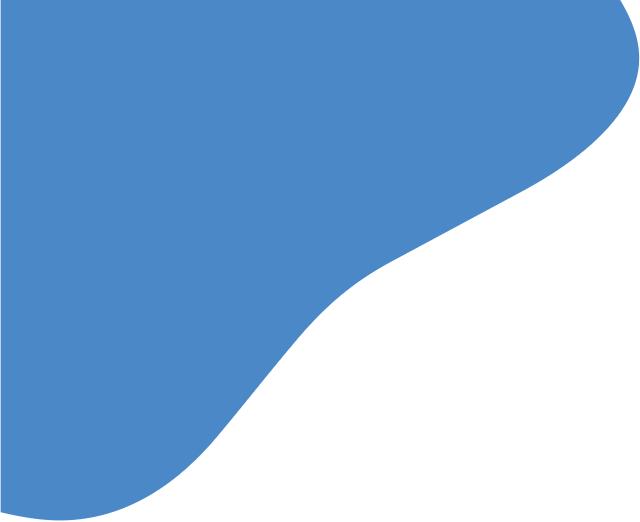
This background is drawn by a WebGL 1 fragment shader. Its source:

```glsl
precision highp float;
// A large blue wave shape flowing from the upper left over a white ground.

uniform vec2 u_resolution;

vec2 cubic(vec2 a, vec2 b, vec2 c, vec2 d, float t) {
  float s = 1.0 - t;
  return s * s * s * a + 3.0 * s * t * (s * b + t * c) + t * t * t * d;
}

// Tracks the nearest outline distance (x) and the inside parity sign (y).
void addCurve(vec2 p, vec2 a, vec2 b, vec2 c, vec2 d, inout vec2 field) {
  vec2 start = a;
  for (int i = 1; i <= 24; i++) {
    vec2 end = cubic(a, b, c, d, float(i) / 24.0);
    vec2 edge = end - start;
    vec2 rel = p - start;
    float along = clamp(dot(rel, edge) / dot(edge, edge), 0.0, 1.0);
    field.x = min(field.x, length(rel - edge * along));

    // A ray to the right flips the sign at each crossing.
    if ((start.y > p.y) != (end.y > p.y)) {
      float crossing = start.x + edge.x * rel.y / edge.y;
      if (crossing > p.x) field.y = -field.y;
    }
    start = end;
  }
}

void main() {
  // Canvas height is one unit.
  vec2 p = gl_FragCoord.xy / u_resolution.y;
  vec2 field = vec2(10.0, -1.0);

  vec2 top = vec2(1.187, 1.002);
  vec2 bulge = vec2(1.2245, 0.888);
  vec2 slopeStart = vec2(1.005, 0.636);
  vec2 slopeEnd = vec2(0.750, 0.499);
  vec2 bend = vec2(0.558, 0.3365);
  vec2 descent = vec2(0.407, 0.153);
  vec2 trough = vec2(0.115, 0.003);
  vec2 leftEnd = vec2(0.0, 0.019);

  // Outline from the top right down to the lower left.
  addCurve(p, top, vec2(1.212, 0.960), vec2(1.2245, 0.925), bulge, field);
  addCurve(p, bulge, vec2(1.2245, 0.796), vec2(1.137, 0.708), slopeStart, field);
  addCurve(p, slopeStart, mix(slopeStart, slopeEnd, 0.33),
           mix(slopeStart, slopeEnd, 0.67), slopeEnd, field);
  addCurve(p, slopeEnd, vec2(0.670, 0.456), vec2(0.616, 0.407), bend, field);
  addCurve(p, bend, vec2(0.507, 0.276), vec2(0.456, 0.2105), descent, field);
  addCurve(p, descent, vec2(0.322, 0.056), vec2(0.223, 0.003), trough, field);
  addCurve(p, trough, vec2(0.077, 0.003), vec2(0.038, 0.010), leftEnd, field);

  // Smooth coverage, with a hairline of white along the left side.
  float inside = clamp(field.x * field.y * u_resolution.y + 0.5, 0.0, 1.0);
  inside *= clamp((p.x - 0.0012) * u_resolution.y + 0.5, 0.0, 1.0);

  vec3 blue = vec3(0.29, 0.535, 0.78);
  gl_FragColor = vec4(mix(vec3(1.0), blue, inside), 1.0);
}
```
